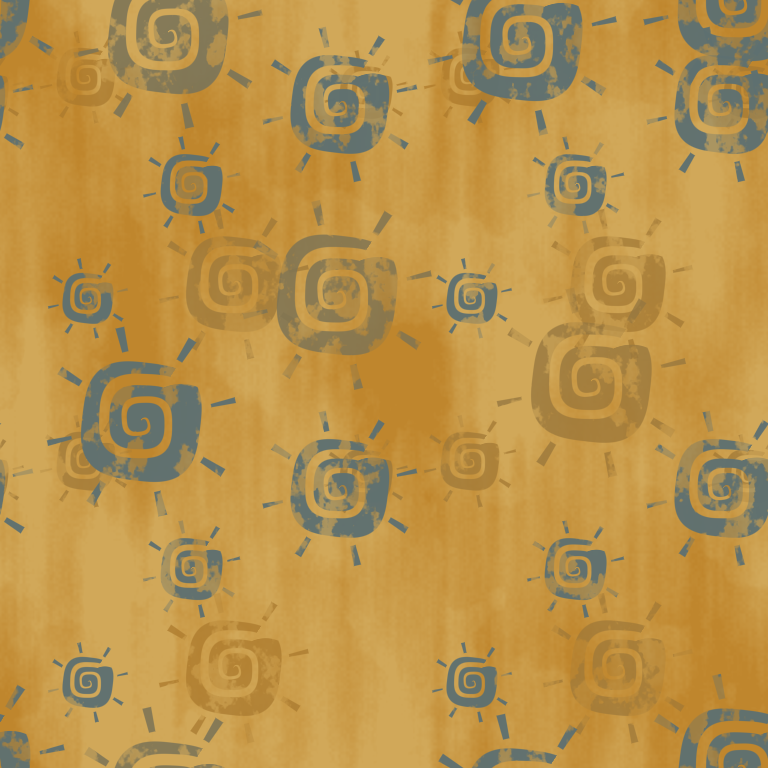
A WebGL 2 fragment shader for this pattern:

```glsl
#version 300 es
precision highp float;
// Worn spiral suns stamped on streaked ochre plaster. Small suns repeat in a
// 2 by 2 grid, large ones once per tile. Each sun is a rounded square cut by a
// spiral gap, ringed by eight rays; periodic value noise supplies all the wear.

uniform vec2 u_resolution;
out vec4 fragColor;

const float TAU = 6.2831853;
const float GRID = 2.0;             // repeats across and down

// Colours
const vec3 OCHRE_DARK  = vec3(0.75, 0.525, 0.175);
const vec3 OCHRE_LIGHT = vec3(0.82, 0.66, 0.35);
const vec3 INK_BROWN   = vec3(0.69, 0.48, 0.16);
const vec3 INK_SLATE   = vec3(0.37, 0.44, 0.44);

// Sun shape, in units of the sun radius
const float MOUTH_ANGLE = 0.158;    // open end of the spiral, in turns
const float MOUTH_SPAN  = 0.07;
const float GAP_START   = 0.74;
const float GAP_PITCH   = 0.34;     // inward travel per turn
const float GAP_HALF    = 0.10;
const float TILT        = -0.12;
const float RAY_COUNT   = 8.0;
const float RAY_ANGLE   = 0.225;
const float RAY_CENTRE  = 1.42;
const vec2  RAY_HALF    = vec2(0.21, 0.065);

// Suns: centre x, centre y, radius, ink tone (0 brown, 1 slate)
const vec4 GRID_SUNS[6] = vec4[6](
    vec4(0.224, 0.799, 0.075, 0.00), vec4(0.953, 0.760, 0.068, 0.05),
    vec4(0.609, 0.260, 0.122, 0.00), vec4(0.885, 0.728, 0.126, 1.00),
    vec4(0.499, 0.518, 0.079, 1.00), vec4(0.229, 0.223, 0.065, 1.00));
const vec4 LARGE_SUNS[6] = vec4[6](
    vec4(0.219, 0.956, 0.077, 0.60), vec4(0.680, 0.947, 0.077, 1.00),
    vec4(0.439, 0.616, 0.077, 0.50), vec4(0.770, 0.502, 0.077, 0.20),
    vec4(0.184, 0.451, 0.077, 1.00), vec4(0.961, 0.999, 0.077, 1.00));

// Integer hash to 0..1
float hash(vec2 cell) {
    uvec2 q = uvec2(cell) * uvec2(1597u, 7919u);
    uint n = (q.x ^ (q.y << 8)) + 374761u;
    n = (n ^ (n >> 15)) * 739397u;
    n = (n ^ (n >> 13)) * 277803u;
    n = (n ^ (n >> 16)) * 915213u;
    return float((n >> 8) & 65535u) / 65535.0;
}

// Value noise that wraps after a whole number of cells
float noise(vec2 uv, vec2 cells) {
    vec2 p = uv * cells, i = floor(p), f = p - i;
    f = f * f * (3.0 - 2.0 * f);
    vec2 a = mod(i, cells), b = mod(i + 1.0, cells);
    return mix(mix(hash(a), hash(vec2(b.x, a.y)), f.x),
               mix(hash(vec2(a.x, b.y)), hash(b), f.x), f.y);
}

float fbm(vec2 uv, vec2 cells) {
    float sum = 0.0, weight = 0.5;
    for (int i = 0; i < 5; i++) {
        sum += weight * noise(uv, cells);
        cells *= 2.0;
        weight *= 0.5;
    }
    return sum / 0.96875;
}

// Rounded square with a spiral gap and an open mouth
float spiralDistance(vec2 p) {
    vec2 q = abs(mat2(cos(TILT), -sin(TILT), sin(TILT), cos(TILT)) * p) + 1e-4;
    float m = pow(q.x * q.x * q.x + q.y * q.y * q.y, 1.0 / 3.0);
    float turn = fract(atan(p.y, p.x) / TAU - MOUTH_ANGLE);
    float d = m - 1.0;
    for (int k = 0; k < 3; k++) {
        float t = turn + float(k);
        float halfGap = max(GAP_HALF - 0.042 * t, 0.0);
        d = max(d, halfGap - abs(m - GAP_START + GAP_PITCH * t));
    }
    float mouth = min((1.0 - turn) / MOUTH_SPAN, 1.0);
    d = max(d, m - mix(GAP_START - GAP_HALF, 1.0, mouth));
    return max(d, min(m - GAP_START, -turn * TAU * length(p)));
}

// Tapered bars around the spiral, two opposite ones thinner
float rayDistance(vec2 p) {
    float sector = TAU / RAY_COUNT;
    float a = atan(p.y, p.x) - RAY_ANGLE;
    float id = floor(a / sector + 0.5);
    a -= id * sector;
    vec2 q = length(p) * vec2(cos(a), sin(a)) - vec2(RAY_CENTRE, 0.0);
    float thin = 1.0 - 0.4 * step(mod(id, 4.0), 0.5);
    return max(abs(q.x) - RAY_HALF.x, abs(q.y) - RAY_HALF.y * thin - 0.05 * q.x);
}

// Blend one wrapped sun over the colour
vec3 stampSun(vec3 colour, vec2 p, vec4 sun, float wear, float fade, float pixel) {
    vec2 d = p - sun.xy;
    d = (d - round(d)) / sun.z;
    if (dot(d, d) > 3.4) return colour;
    float edge = 0.75 * pixel / sun.z;
    float shape = min(spiralDistance(d), rayDistance(d));
    float cover = 1.0 - smoothstep(-edge, edge, shape);
    float tone = clamp(sun.w + 0.25 * fade * (1.0 - sun.w), 0.0, 1.0);
    float strength = mix(0.75, 0.97, sun.w) * mix(0.35, 1.0, wear);
    return mix(colour, mix(INK_BROWN, INK_SLATE, tone), cover * strength);
}

void main() {
    vec2 uv = gl_FragCoord.xy / u_resolution;
    float pixel = 1.0 / min(u_resolution.x, u_resolution.y);

    // Plaster: soft patches, vertical streaks, crusty flakes and grain
    float patches = fbm(uv, vec2(6.0, 4.0));
    float streaks = fbm(uv + vec2(0.37, 0.11), vec2(34.0, 2.0));
    float crust = smoothstep(0.50, 0.58, fbm(uv + vec2(0.13, 0.71), vec2(9.0, 8.0)));
    float grain = noise(uv, vec2(256.0)) - 0.5;
    float light = 0.45 + 2.0 * (patches - 0.5) + 1.1 * (streaks - 0.5)
                + 0.22 * (crust - 0.4) + 0.16 * grain;
    vec3 colour = mix(OCHRE_DARK, OCHRE_LIGHT, clamp(light, 0.0, 1.0));

    // Ink wear and slow tone drift between repeats
    float wear = smoothstep(0.37, 0.49, fbm(uv + vec2(0.53, 0.29), vec2(48.0, 36.0)) + 0.1 * grain);
    float fade = noise(uv + vec2(0.2, 0.6), vec2(4.0));

    for (int i = 0; i < 6; i++)
        colour = stampSun(colour, uv * GRID, GRID_SUNS[i], wear, fade, pixel * GRID);
    for (int i = 0; i < 6; i++)
        colour = stampSun(colour, uv, LARGE_SUNS[i], wear, fade, pixel);

    fragColor = vec4(colour, 1.0);
}
```
